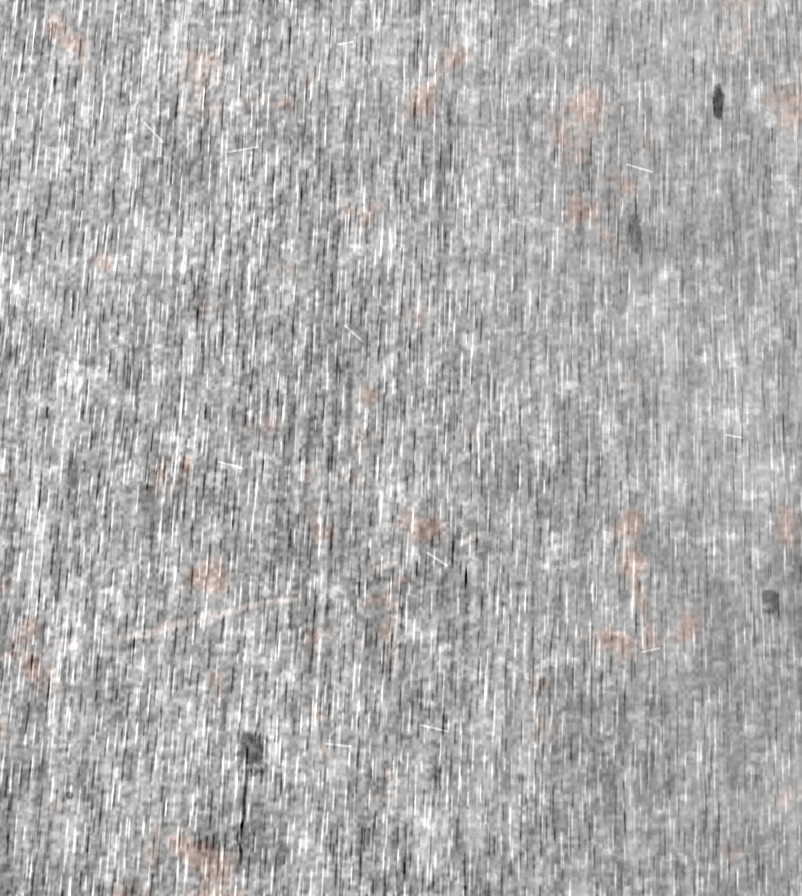
Reproduce this texture procedurally as a Shadertoy shader.

```glsl
// Weathered grey slate: brushed near-vertical scratches, crinkled grain, a pale vein and dark pits.

const vec3  STONE_TINT   = vec3(1.004, 1.0, 0.997);
const vec3  PINK_TINT    = vec3(0.06, 0.0, -0.025);
const float BASE_LIGHT   = 0.667;
const float MOTTLE       = 0.17;
const float STREAK       = 0.22;
const float RELIEF       = 0.19;
const float GRAIN        = 0.19;
const float SCRATCH      = 0.27;
const float SCRATCH_HALF = 0.00115;
const float LEAN         = 0.10;
const float VEIN_LIGHT   = 0.13;
const float FIBRE_CELLS  = 9.0;
const float PIT_DEPTH    = 0.36;

float hash(vec2 p) {
    return fract(sin(dot(p, vec2(127.1, 311.7))) * 43758.5453);
}

float noise(vec2 p) {
    vec2 i = floor(p), f = fract(p);
    f = f * f * (3.0 - 2.0 * f);
    return mix(mix(hash(i), hash(i + vec2(1, 0)), f.x),
               mix(hash(i + vec2(0, 1)), hash(i + vec2(1, 1)), f.x), f.y);
}

float fbm(vec2 p) {
    float sum = 0.0, amp = 0.5;
    for (int i = 0; i < 4; i++) {
        sum += amp * noise(p);
        p = mat2(1.6, 1.2, -1.2, 1.6) * p + 7.3;
        amp *= 0.5;
    }
    return sum / 0.9375;
}

float segment(vec2 p, vec2 a, vec2 b) {
    vec2 d = b - a;
    return length(p - a - d * clamp(dot(p - a, d) / dot(d, d), 0.0, 1.0));
}

// One layer of short tapered strokes, at most one per cell
float scratches(vec2 q, vec2 cells, float seed) {
    float column = floor(q.x * cells.x);
    float along = q.y * cells.y + 9.0 * hash(vec2(column, seed));
    vec2 id = vec2(column + seed * 37.0, floor(along));
    float centre = 0.25 + 0.5 * hash(id + 3.1);
    float d = (fract(q.x * cells.x) - centre) / (cells.x * SCRATCH_HALF);
    float reach = mix(0.2, 0.5, hash(id + 5.7));
    float taper = smoothstep(reach, reach * 0.5, abs(fract(along) - 0.5));
    float strength = smoothstep(0.25, 1.0, hash(id + 8.3));
    return exp(-d * d) * taper * strength;
}

// Sparse pale fibres lying mostly across the scratches
float fibres(vec2 p) {
    vec2 id = floor(p * FIBRE_CELLS), f = fract(p * FIBRE_CELLS);
    float angle = (hash(id + 1.7) - 0.6) * 1.5;
    vec2 dir = vec2(cos(angle), sin(angle)) * mix(0.06, 0.15, hash(id + 4.2));
    vec2 c = 0.3 + 0.4 * vec2(hash(id + 2.9), hash(id + 6.1));
    float d = segment(f, c - dir, c + dir) / FIBRE_CELLS;
    return smoothstep(0.0022, 0.0004, d) * step(0.78, hash(id + 9.4));
}

// Ragged oval hollow
float pit(vec2 p, vec2 centre, vec2 radius) {
    float r = length((p - centre) / radius) + 1.1 * (fbm(p * 95.0) - 0.5);
    return smoothstep(1.15, 0.55, r);
}

void mainImage(out vec4 fragColor, in vec2 fragCoord) {
    vec2 p = fragCoord / iResolution.y;
    vec2 q = p;
    q.x -= LEAN * (p.y - 0.5) * (1.0 - 1.3 * p.x);
    q.x += 0.003 * noise(p * 9.0);
    float crisp = mix(1.1, 0.62, smoothstep(0.3, 0.85, p.x + 0.15 * (p.y - 0.5)));

    // Broad tone and blotches
    float light = BASE_LIGHT + 0.035 * (p.y - 0.5) + 0.03 * (0.45 - p.x);
    light += MOTTLE * (fbm(p * 11.0) - 0.5);
    light += 0.13 * (fbm(p * 38.0 + 4.0) - 0.5);

    // Brushed streaks and crinkled relief lit from the upper left
    float detail = STREAK * (noise(q * vec2(165.0, 15.0)) - 0.5);
    vec2 g = q * vec2(105.0, 130.0);
    detail += RELIEF * (fbm(g) - fbm(g + vec2(-0.45, 0.6)));
    detail += GRAIN * (noise(q * vec2(270.0, 215.0)) - 0.5);

    // Bright scratches and dark grooves
    for (int i = 0; i < 3; i++) {
        float k = float(i);
        vec2 cells = vec2(92.0 + 17.0 * k, 15.0 + 6.0 * k);
        detail += SCRATCH * scratches(q, cells, 1.0 + k);
        detail -= 0.85 * SCRATCH * scratches(q, cells, 11.0 + k);
    }
    light += crisp * detail;

    // Pale crumbs, broken vein and fibres
    float crumbs = smoothstep(0.6, 0.8, fbm(p * vec2(50.0, 65.0) + 21.0));
    light += 0.13 * crumbs;
    float veinY = 0.268 + 0.13 * p.x + 0.22 * p.x * p.x + 0.014 * (fbm(p * 24.0) - 0.5);
    float vein = smoothstep(0.0065, 0.001, abs(p.y - veinY)) * smoothstep(0.7, 0.6, p.x);
    vein *= smoothstep(0.25, 0.65, noise(p * vec2(38.0, 20.0)));
    light += VEIN_LIGHT * vein + 0.2 * fibres(p);

    // Knot with its crack, and smaller pits
    vec2 knot = vec2(0.281, 0.16);
    float crackX = knot.x + 0.13 * (p.y - knot.y) + 0.008 * (noise(p * 45.0) - 0.5);
    float crack = smoothstep(0.003, 0.0006, abs(p.x - crackX));
    crack *= smoothstep(0.02, 0.05, p.y) * smoothstep(0.21, 0.19, p.y);
    float hollow = max(crack * 0.8, pit(p, knot, vec2(0.016, 0.026)));
    hollow = max(hollow, pit(p, vec2(0.802, 0.883), vec2(0.007, 0.021)));
    hollow = max(hollow, 0.6 * pit(p, vec2(0.860, 0.33), vec2(0.010, 0.014)));
    hollow = max(hollow, 0.5 * pit(p, vec2(0.711, 0.74), vec2(0.008, 0.025)));
    hollow = max(hollow, 0.8 * pit(p, vec2(0.078, 0.112), vec2(0.005, 0.005)));
    light += 0.07 * smoothstep(0.05, 0.02, length((p - knot) * vec2(1.3, 0.8)));
    light -= PIT_DEPTH * hollow;

    // Faint rosy stains
    float stain = smoothstep(0.66, 0.8, fbm(p * 17.0 + 40.0)) + 0.4 * vein;
    vec3 colour = light * STONE_TINT + PINK_TINT * stain;
    fragColor = vec4(clamp(colour, 0.0, 1.0), 1.0);
}
```
